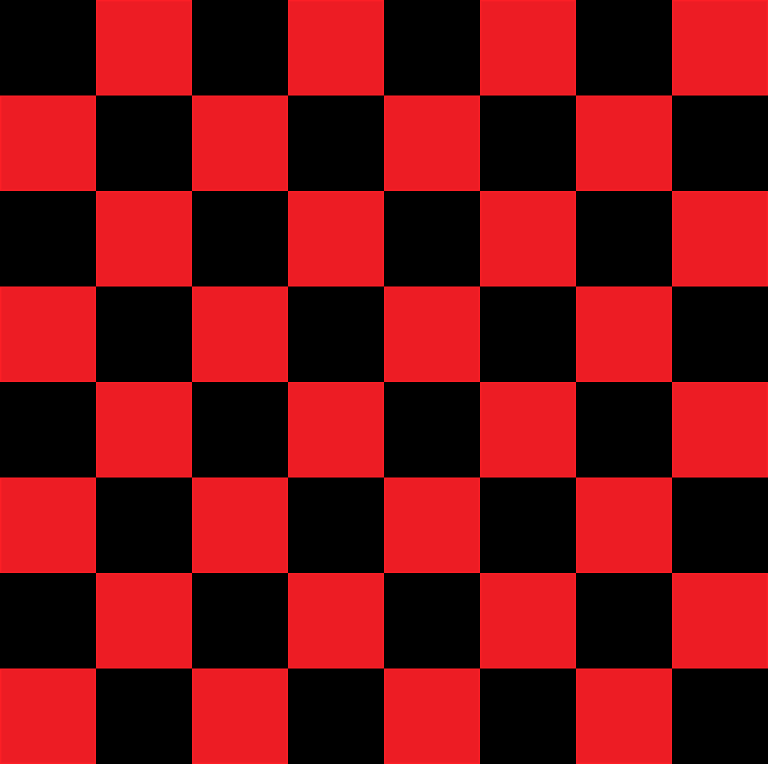
Reproduce this pattern procedurally as a Shadertoy shader.

```glsl
// Red and black checkerboard, eight squares across and eight down.
// The product of two signed triangle waves picks each square's colour,
// with pixel-wide smoothing and a faint bright rim on the red squares.

// Signed distance to the nearest grid line: positive in even cells, negative in odd
vec2 signedCellDistance(vec2 p) {
    return abs(mod(p - 0.5, 2.0) - 1.0) - 0.5;
}

void mainImage(out vec4 fragColor, in vec2 fragCoord) {
    vec2 board = 8.0 * fragCoord / iResolution.xy;
    vec2 pixel = 8.0 / iResolution.xy;
    vec2 dist = signedCellDistance(board);

    // Smoothed checker: 1 on red squares, 0 on black
    vec2 side = clamp(dist / (0.5 * pixel), -1.0, 1.0);
    float redMask = 0.5 + 0.5 * side.x * side.y;

    // Slightly brighter red along the square's border
    float edge = min(abs(dist.x), abs(dist.y));
    float rim = 1.0 - smoothstep(0.010, 0.020, edge);
    vec3 red = mix(vec3(0.929, 0.110, 0.141), vec3(0.99, 0.12, 0.15), rim);

    fragColor = vec4(red * redMask, 1.0);
}
```
